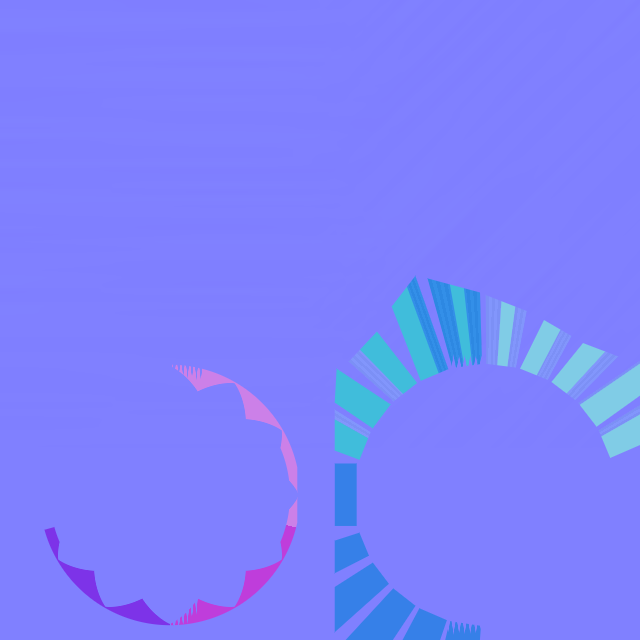
This texture map is drawn by a Shadertoy shader. Its source:

```glsl
float cover(float d) {
    return clamp(0.5 - d * iResolution.y, 0.0, 1.0);
}

// Signed distance to a line, negative on its left
float side(vec2 p, vec2 a, vec2 b) {
    vec2 e = normalize(b - a);
    return dot(p - a, vec2(e.y, -e.x));
}

float hash(vec2 p) {
    return fract(sin(dot(p, vec2(127.1, 311.7))) * 43758.5);
}

float noise(vec2 p) {
    vec2 i = floor(p), f = fract(p);
    f = f * f * (3.0 - 2.0 * f);
    return mix(mix(hash(i), hash(i + vec2(1, 0)), f.x),
               mix(hash(i + vec2(0, 1)), hash(i + 1.0), f.x), f.y);
}

vec2 polar(float degree) {
    return vec2(cos(radians(degree)), sin(radians(degree)));
}

// Flat normal with faint brushed streaks
vec3 background(vec2 p) {
    float diagonal = noise(vec2((p.x + p.y) * 3.0, (p.x - p.y) * 70.0));
    float level = noise(p * vec2(3.0, 90.0));
    float streak = mix(level, diagonal, smoothstep(0.45, 0.65, p.x)) - 0.5;
    return vec3(0.5, 0.5, 1.0) + vec3(0.007, 0.012, 0.0) * streak * smoothstep(0.3, 0.6, p.y);
}

// Scalloped crescent, hanging inward from a circle
void crescent(inout vec3 color, vec2 p) {
    vec2 q = p - vec2(0.2656, 0.2266);
    float r = length(q), angle = degrees(atan(q.y, q.x));
    float depth = 0.2035 - r;
    float scallop = 1.0 - abs(fract(angle / 30.0) - 0.5) * 2.0;
    float inner = 0.002 + 0.034 * pow(scallop, 1.15);
    if (abs(angle) < 30.0 || angle < -150.0) inner = min(inner, 0.016);
    float d = max(-depth, depth - inner);
    d = max(d, p.x - 0.4645);
    d = max(d, max(angle - 89.0, -164.5 - angle) * r * 0.01745);

    // Comb slits
    float slit = 1.0 - 1.6 * abs(fract(p.x * 145.0) * 2.0 - 1.0);
    if (angle > 75.0) d = max(d, (0.018 * slit - depth) * 0.3);
    if (angle < -75.0 && angle > -90.0) d = max(d, (depth - inner + 0.016 * slit) * 0.3);

    vec3 pink = vec3(0.8, 0.5, 0.91);
    vec3 magenta = vec3(0.75, 0.24, 0.86);
    vec3 purple = vec3(0.49, 0.2, 0.91);
    vec3 tint = angle > -14.5 ? pink : angle > -90.0 ? magenta : purple;
    color = mix(color, tint, cover(d));
}

// Fan of striped blades around the upper half of the ring
void upperBlades(inout vec3 color, vec2 p, vec2 center) {
    vec4 tips[10] = vec4[10](
        vec4(1.01, 0.309, 1.01, 0.373), vec4(1.01, 0.389, 1.01, 0.443),
        vec4(0.966, 0.443, 0.911, 0.464), vec4(0.893, 0.475, 0.850, 0.500),
        vec4(0.823, 0.514, 0.759, 0.539), vec4(0.750, 0.543, 0.668, 0.565),
        vec4(0.649, 0.569, 0.612, 0.521), vec4(0.589, 0.482, 0.545, 0.435),
        vec4(0.526, 0.424, 0.523, 0.371), vec4(0.523, 0.360, 0.523, 0.296));
    vec2 cores[10] = vec2[10](
        vec2(-0.1, 0.78), vec2(-0.1, 0.92), vec2(0.36, 1.1), vec2(0.4, 1.1),
        vec2(0.29, 0.63), vec2(0.33, 0.6), vec2(0.35, 1.1), vec2(-0.1, 0.6),
        vec2(-0.1, 1.1), vec2(0.22, 1.1));
    for (int k = 0; k < 10; k++) {
        float start = 16.1 + 15.05 * float(k);
        vec2 footA = center + 0.2035 * polar(start);
        vec2 footB = center + 0.2035 * polar(start + 13.2);
        float a = side(p, footA, tips[k].xy);
        float b = side(p, tips[k].zw, footB);
        float d = max(max(a, b), max(side(p, tips[k].xy, tips[k].zw), side(p, footB, footA)));
        if (k == 5) {
            float tooth = 1.0 - 1.6 * abs(fract(p.x * 115.0) * 2.0 - 1.0);
            d = max(d, (0.43 + 0.014 * tooth - p.y) * 0.3);
        }
        float width = -a - b;
        float across = -a / max(width, 0.001);
        vec3 core = k < 5 ? vec3(0.5, 0.8, 0.9) : vec3(0.25, 0.74, 0.86);
        vec3 rim = k == 5 || k == 6 ? vec3(0.2, 0.56, 0.91) : vec3(0.51, 0.59, 0.99);
        // Faint lengthwise shading
        rim -= 0.025 * step(0.5, fract(across * 7.0));
        float stripe = cover(max(cores[k].x - across, across - cores[k].y) * width);
        color = mix(color, mix(rim, core, stripe), cover(d));
    }
}

// Plain blue blades around the lower left of the ring
void lowerBlades(inout vec3 color, vec2 p, vec2 center) {
    vec2 q = p - center;
    vec2 box = abs(p - vec2(0.5402, 0.227)) - vec2(0.0171, 0.0488);
    float d = max(box.x, box.y);
    for (int k = 0; k < 5; k++) {
        float i = float(k);
        vec2 axis = polar(202.5 + 14.7 * i);
        float along = dot(q, axis) - 0.2045;
        float across = abs(dot(q, vec2(-axis.y, axis.x)));
        float blade = max(-along, across - 0.0195 - 0.0013 * i - 0.08 * along);
        if (k == 4) {
            float tooth = 1.0 - 1.6 * abs(fract(p.x * 115.0) * 2.0 - 1.0);
            blade = max(blade, (p.y - 0.026 + 0.016 * tooth) * 0.3);
        }
        d = min(d, max(blade, max(0.523 - p.x, p.x - 0.7515)));
    }
    color = mix(color, vec3(0.21, 0.5, 0.91), cover(d));
}

void mainImage(out vec4 fragColor, in vec2 fragCoord) {
    vec2 p = fragCoord / iResolution.xy;
    vec2 ringCenter = vec2(0.758, 0.228);
    vec3 color = background(p);
    crescent(color, p);
    upperBlades(color, p, ringCenter);
    lowerBlades(color, p, ringCenter);
    fragColor = vec4(color, 1.0);
}
```
